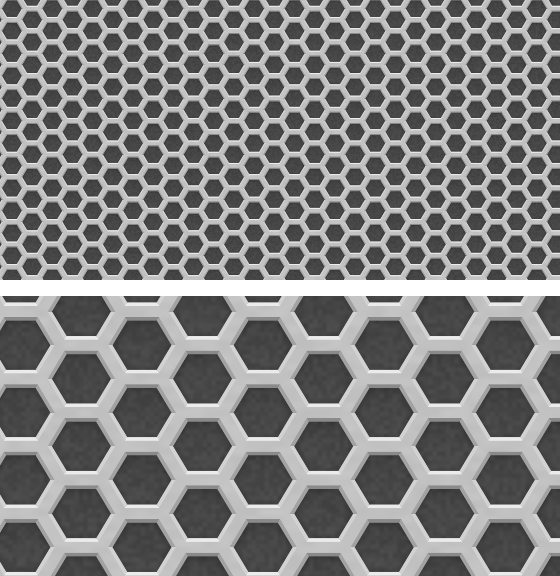
Top: the whole. Bottom: its middle third, enlarged.
Write a Shadertoy shader that draws this pattern.

```glsl
// Brushed grey metal grille with bevelled hexagonal holes over a dark, grainy backing.

// Layout, in canvas heights
const vec2 ANCHOR = vec2(1.052, 0.568);   // centre of one hole
const float COLUMN_STEP = 0.0721;
const float ROW_STEP = 0.0802;

// Hole profile, in row steps from the hole centre
const float HOLE_RADIUS = 0.365;
const float BEVEL_RADIUS = 0.418;

// Tones
const float FACE_TONE = 0.76;
const float BEVEL_TONE = 0.73;
const float BEVEL_CONTRAST = 0.19;
const float DARK_TONE = 0.235;
const float LIGHT_TONE = 0.305;

// Surface variation
const float GRAIN_DENSITY = 190.0;
const float FACE_WEAR = 0.018;

const float HEX_SIDE = 0.8660254;

float hash(vec2 p) {
    vec3 q = fract(vec3(p.xyx) * 0.1031);
    q += dot(q, q.yzx + 33.33);
    return fract((q.x + q.y) * q.z);
}

float valueNoise(vec2 p) {
    vec2 cell = floor(p);
    vec2 f = fract(p);
    f = f * f * (3.0 - 2.0 * f);
    float low = mix(hash(cell), hash(cell + vec2(1.0, 0.0)), f.x);
    float high = mix(hash(cell + vec2(0.0, 1.0)), hash(cell + 1.0), f.x);
    return mix(low, high, f.y);
}

// Offset from the nearest centre of a staggered hexagonal lattice
vec2 hexOffset(vec2 p) {
    vec2 period = vec2(2.0 * HEX_SIDE, 1.0);
    vec2 a = p - period * round(p / period);
    vec2 q = p - 0.5 * period;
    vec2 b = q - period * round(q / period);
    return dot(a, a) < dot(b, b) ? a : b;
}

void mainImage(out vec4 fragColor, in vec2 fragCoord) {
    vec2 uv = fragCoord / iResolution.y;
    vec2 p = (uv - ANCHOR) / vec2(COLUMN_STEP / HEX_SIDE, ROW_STEP);
    vec2 local = hexOffset(p);
    float halfPixel = 0.5 / (iResolution.y * ROW_STEP);

    // Flat-topped hexagon distance and the vertical part of its edge normal
    vec2 m = abs(local);
    float slanted = dot(m, vec2(HEX_SIDE, 0.5));
    float radius = max(m.y, slanted);
    float normalY = sign(local.y) * (m.y > slanted ? 1.0 : 0.5);

    // Backing: fine grain, shaded beneath the upper rim
    float grain = valueNoise(uv * GRAIN_DENSITY);
    float lift = 0.55 - 0.65 * local.y + 0.7 * (grain - 0.5);
    float backing = mix(DARK_TONE, LIGHT_TONE, clamp(lift, 0.0, 1.0));
    backing -= 0.03 * smoothstep(0.27, HOLE_RADIUS, radius);

    // Metal: bevel lit from above, then the lightly worn flat face
    float bevel = BEVEL_TONE - BEVEL_CONTRAST * normalY;
    float face = FACE_TONE + FACE_WEAR * (2.0 * valueNoise(uv * vec2(60.0, 110.0)) - 1.0);
    float metal = mix(bevel, face, smoothstep(BEVEL_RADIUS - halfPixel, BEVEL_RADIUS + halfPixel, radius));

    float rim = smoothstep(HOLE_RADIUS - halfPixel, HOLE_RADIUS + halfPixel, radius);
    fragColor = vec4(vec3(mix(backing, metal, rim)), 1.0);
}
```
